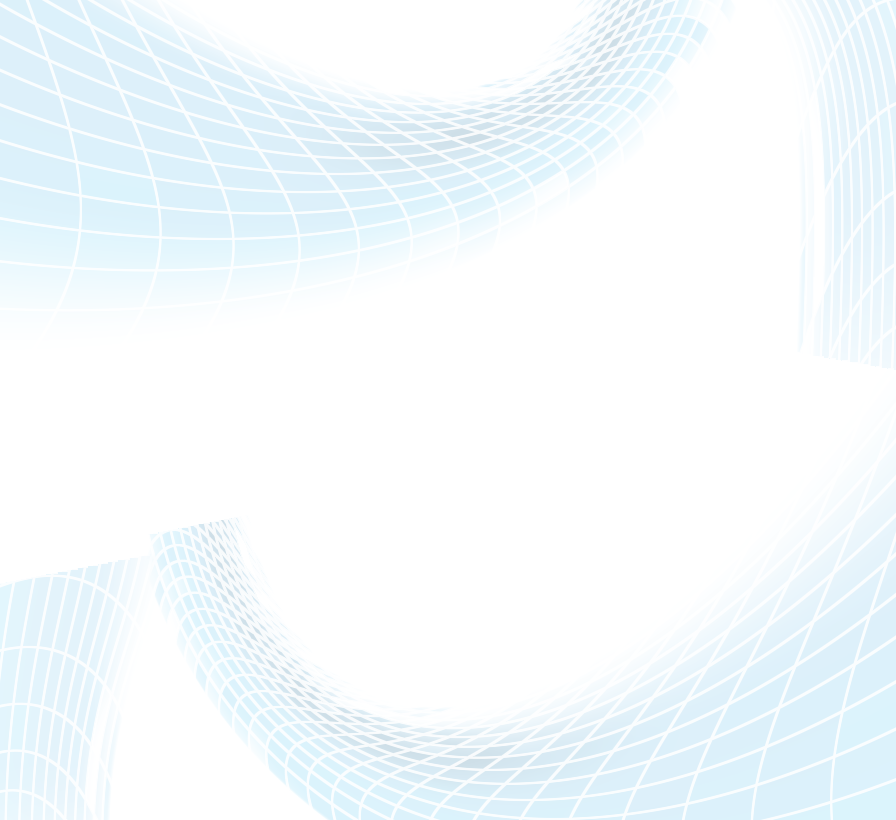
Write a Shadertoy shader that draws this background.

```glsl
struct Ribbon {
    mat4x2 inner, outer;  // Bezier control points of both edges
    vec2 cells;           // density of cells along and across
    vec3 fade;            // inner fade length, outer fade start, extra reach
    float bend;           // curvature of the cross lines
    float shade;          // strength of the dark fold
};

const Ribbon BOWL = Ribbon(
    mat4x2(-0.03, 1.21, 0.33, 0.87, 0.68, 0.76, 0.73, 1.09),
    mat4x2(-0.17, 0.56, 0.37, 0.53, 0.88, 0.715, 0.925, 1.09),
    vec2(12.0, 14.0), vec3(0.2, 0.6, 0.0), 0.35, 1.0);
const Ribbon SWEEP = Ribbon(
    mat4x2(1.28, 0.915, 0.80, -0.025, 0.37, 0.017, 0.306, 0.373),
    mat4x2(1.42, -0.14, 0.68, -0.28, 0.256, -0.025, 0.164, 0.345),
    vec2(14.0, 14.0), vec3(0.5, 0.6, 0.8), 0.35, 1.0);
const Ribbon RIGHT_CURL = Ribbon(
    mat4x2(0.84, 1.06, 0.98, 1.0, 0.98, 0.86, 0.97, 0.57),
    mat4x2(1.08, 1.17, 1.21, 1.0, 1.21, 0.79, 1.20, 0.53),
    vec2(3.0, 16.0), vec3(0.5, 1.0, 0.0), -0.7, 0.0);
const Ribbon LEFT_CURL = Ribbon(
    mat4x2(0.214, 0.33, 0.185, 0.20, 0.135, 0.145, 0.135, -0.025),
    mat4x2(-0.043, 0.28, -0.057, 0.20, -0.057, 0.09, -0.057, -0.054),
    vec2(3.0, 13.0), vec3(0.4, 1.0, 0.0), -0.7, 0.0);

const vec3 PAPER = vec3(1.0);
const vec3 PALE_BLUE = vec3(0.865, 0.940, 0.980);
const vec3 ICE = vec3(0.860, 0.955, 0.990);
const vec3 SLATE = vec3(0.805, 0.870, 0.905);
const float LINE_WIDTH = 0.0008;
const float CELL_CONTRAST = 0.3;
const int SCAN_STEPS = 24;
const int REFINE_STEPS = 14;

vec2 gradientAt(vec2 cell) {
    float angle = 6.2832 * fract(sin(dot(cell, vec2(127.1, 311.7))) * 43758.5);
    return vec2(cos(angle), sin(angle));
}

float gradientNoise(vec2 p) {
    vec2 i = floor(p), f = fract(p);
    vec2 w = f * f * (3.0 - 2.0 * f);
    vec2 e = vec2(1.0, 0.0);
    float low = mix(dot(gradientAt(i), f), dot(gradientAt(i + e), f - e), w.x);
    float high = mix(dot(gradientAt(i + e.yx), f - e.yx),
                     dot(gradientAt(i + 1.0), f - 1.0), w.x);
    return mix(low, high, w.y);
}

vec2 bezier(mat4x2 points, float t) {
    float s = 1.0 - t;
    return points * vec4(s * s * s, 3.0 * s * s * t, 3.0 * s * t * t, t * t * t);
}

// Side of the rung at u (x) and position along that rung (y)
vec2 rung(Ribbon r, vec2 p, float u) {
    vec2 a = bezier(r.inner, u);
    vec2 d = bezier(r.outer, u) - a;
    vec2 q = p - a;
    return vec2(q.x * d.y - q.y * d.x, dot(q, d) / dot(d, d));
}

// Ribbon coordinates of p, or (-1, -1) when p lies outside
vec2 locate(Ribbon r, vec2 p) {
    float lo = 0.0, sideLo = rung(r, p, 0.0).x;
    for (int i = 1; i <= SCAN_STEPS; i++) {
        float hi = float(i) / float(SCAN_STEPS);
        float sideHi = rung(r, p, hi).x;
        if (sideLo * sideHi <= 0.0) {
            float a = lo, b = hi;
            for (int k = 0; k < REFINE_STEPS; k++) {
                float m = 0.5 * (a + b);
                if (rung(r, p, m).x * sideLo > 0.0) a = m; else b = m;
            }
            float v = rung(r, p, a).y;
            if (v >= 0.0 && v <= 1.0) return vec2(a, v);
        }
        lo = hi;
        sideLo = sideHi;
    }
    return vec2(-1.0);
}

vec3 paint(vec3 color, Ribbon r, vec2 p) {
    vec2 uv = locate(r, p);
    float u = uv.x, v = uv.y;

    // Cells shrink along the ribbon and towards its inner edge
    float s = u + r.bend * (v - 0.7) * (v - 0.7);
    vec2 grid = r.cells * vec2(s + 0.4 * s * s + 0.6 * s * s * s * s,
                               v * (1.45 - 0.45 * v));
    vec2 lineDist = abs(fract(grid - 0.5) - 0.5) / max(fwidth(grid), 1e-5) / iResolution.y;
    if (u < 0.0) return color;

    // Tint, dark fold and uneven fading
    float n = gradientNoise(floor(grid) * 0.63 + 0.31);
    float fold = r.shade * smoothstep(0.3, 0.6, u) * exp(-pow((v - 0.32) / 0.15, 2.0));
    vec3 tint = mix(PALE_BLUE, ICE, clamp(smoothstep(0.4, 0.8, v) + n, 0.0, 1.0));
    tint = mix(tint, SLATE, clamp(fold * (0.8 + n), 0.0, 1.0));
    float vj = v + CELL_CONTRAST * n * smoothstep(0.3, 0.8, u);
    float edge = r.fade.y + r.fade.z * (1.0 - u);
    float alpha = smoothstep(0.0, mix(r.fade.x, 0.2, u), vj)
                * (1.0 - smoothstep(edge, edge + 0.4, vj));
    alpha *= mix(0.8 * (1.0 - smoothstep(0.7, 1.3, u)), 1.0, r.shade);
    alpha *= smoothstep(0.0, 0.03, v) * smoothstep(0.0, 0.03, 1.0 - v);

    // White mesh
    float mesh = smoothstep(LINE_WIDTH, LINE_WIDTH + 1.0 / iResolution.y,
                            min(lineDist.x, lineDist.y));
    return mix(color, mix(PAPER, tint, 0.15 + 0.85 * mesh), alpha);
}

void mainImage(out vec4 fragColor, in vec2 fragCoord) {
    vec2 p = fragCoord / iResolution.y;
    vec3 color = paint(PAPER, RIGHT_CURL, p);
    color = paint(color, LEFT_CURL, p);
    color = paint(color, SWEEP, p);
    color = paint(color, BOWL, p);
    fragColor = vec4(color, 1.0);
}
```
